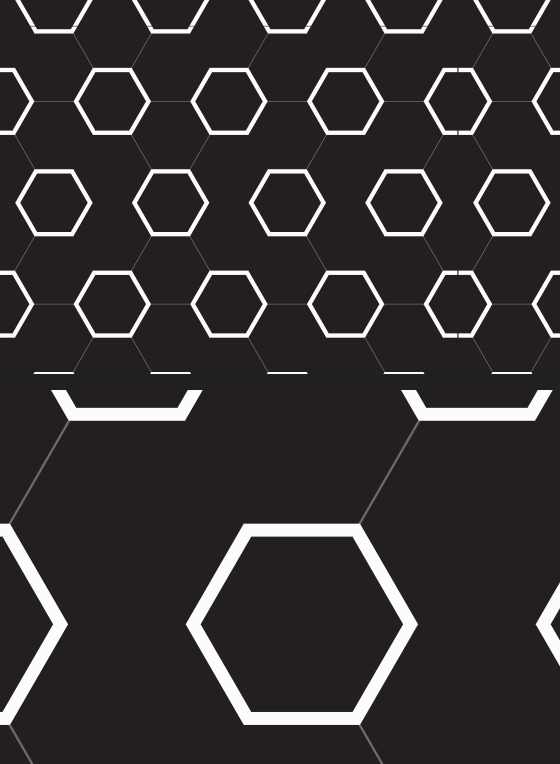
Top, the full canvas; bottom, a detail of the centre.
Give the GLSL for this pattern, as a Shadertoy shader.

```glsl
// Share of a pixel covered by a stroke at distance d from its centre line
float stroke(float d, float halfWidth, float px) {
    float hi = min(halfWidth, d + 0.5 * px);
    float lo = max(-halfWidth, d - 0.5 * px);
    return clamp((hi - lo) / px, 0.0, 1.0);
}

// Flat-topped hexagon metric: equals the apothem on the outline
float hexApothem(vec2 q) {
    q = abs(q);
    return max(q.y, dot(q, vec2(0.866, 0.5)));
}

void mainImage(out vec4 fragColor, in vec2 fragCoord) {
    // One unit is the horizontal pitch; y runs downward from the top edge
    float px = 4.8 / iResolution.x;
    vec2 p = vec2(fragCoord.x, iResolution.y - fragCoord.y) * px;
    float rowPitch = 0.869;

    // Tile joints: the right part is pulled in by a narrow strip
    float joint = max(stroke(abs(p.x - 3.925), 0.005, px),
                      0.65 * stroke(abs(p.y - 0.225), 0.004, px));
    if (p.x > 3.925) p.x += 0.075;

    // Staggered hexagons
    float row = round(p.y / rowPitch);
    float oddRow = mod(row, 2.0);
    vec2 q = vec2(fract(p.x + 0.0375 + 0.5 * oddRow) - 0.5, p.y - row * rowPitch);
    float apothem = hexApothem(q);
    float ring = stroke(abs(apothem - 0.269), 0.0185, px);

    // Horizontal links on odd rows
    float link = oddRow * stroke(abs(q.y), 0.0033, px) * step(0.2875, apothem);

    // Diagonal links between rows, leaning alternately
    float band = floor(p.y / rowPitch);
    float k = round(2.0 * p.x - 0.425);
    vec2 u = p - vec2(0.5 * k + 0.2125, (band + 0.5) * rowPitch);
    float lean = 2.0 * mod(k + band, 2.0) - 1.0;
    float diagonal = stroke(abs(0.866 * lean * u.x - 0.5 * u.y), 0.0033, px);

    // Every second diagonal is kept; the choice flips near the sides
    float edgeBand = step(1.0, abs(band - 1.5));
    float inner = 1.0 - step(3.0 + edgeBand, abs(k - 5.0));
    float kept = 1.0 - mod(k + edgeBand + inner, 2.0);
    link = max(link, diagonal * kept * step(abs(u.y), 0.147));

    // Colours
    vec3 ground = vec3(0.137, 0.122, 0.126);
    vec3 color = mix(ground, vec3(0.42, 0.41, 0.41), link);
    color = mix(color, vec3(0.99), ring * (1.0 - joint));
    fragColor = vec4(color, 1.0);
}
```
